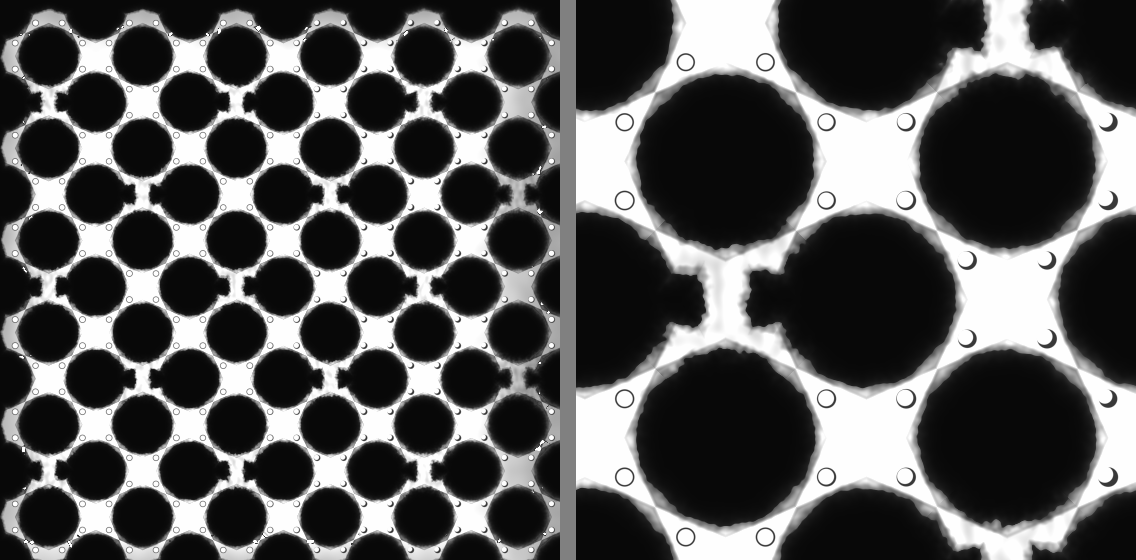
Left: the whole. Right: its middle third, enlarged.
Write a Shadertoy shader that draws this pattern.

```glsl
const vec2 FIRST_HOLE = vec2(0.0872, 0.0768);
const vec2 STEP = vec2(0.0838, 0.0823);   // half the spacing of holes in a row
const float LAST = 10.0;                  // index of the last row and column
const float HOLE_RADIUS = 0.63;
const float HOLE_FLAT = 0.605;
const float NECK_HALF = 0.155;
const float SLOT_HALF = 0.235;
const float PIN_OFFSET = 0.283;
const float PIN_RADIUS = 0.068;
const float PIN_LINE = 0.011;
const float WEAR = 0.022;
const float BLACK = 0.03;
const float WHITE = 0.995;

float hash(vec2 p) {
    return fract(sin(dot(p, vec2(127.1, 311.7))) * 43758.55);
}

vec2 gradient(vec2 cell) {
    float a = 6.2832 * hash(cell);
    return vec2(cos(a), sin(a));
}

float gradientNoise(vec2 p) {
    vec2 i = floor(p), f = fract(p);
    vec2 u = f * f * f * (f * (f * 6.0 - 15.0) + 10.0);
    vec2 k = vec2(0.0, 1.0);
    float low = mix(dot(gradient(i), f), dot(gradient(i + k.yx), f - k.yx), u.x);
    float high = mix(dot(gradient(i + k.xy), f - k.xy), dot(gradient(i + 1.0), f - 1.0), u.x);
    return mix(low, high, u.y);
}

// Nearest lattice site whose indices have an even sum
vec2 evenSite(vec2 q) {
    vec2 r = floor(0.5 * vec2(q.x + q.y, q.x - q.y) + 0.5);
    return vec2(r.x + r.y, r.x - r.y);
}

// Positive inside the scalloped outer boundary
float frameDistance(vec2 q) {
    vec2 fromCentre = abs(q - 0.5 * LAST);
    vec2 fromNode = abs(q - 2.0 * floor(0.5 * q + 0.5));
    vec2 inside = 0.5 * LAST + 1.03 - fromCentre - 0.3 * fromNode.yx;
    return min(inside.x, inside.y);
}

bool isNarrow(vec2 node) {
    return mod(node.y, 2.0) > 0.5 && abs(mod(node.x + node.y, 4.0) - 1.0) < 0.5
        && node.y > 0.0 && node.y < LAST;
}

float lighting(vec2 uv) {
    float border = min(min(uv.x + 0.02, (1.0 - uv.x) * 0.6), min(uv.y + 0.05, 1.0 - uv.y));
    return mix(0.66, 1.12, smoothstep(0.0, 0.13, border));
}

// Grey creases beside the white hourglass of each diagonal beam
float beamShade(vec2 d, vec2 q, float frame) {
    float along = abs(d.x - d.y) * 0.7071;
    float across = (1.0 - d.x - d.y) * 0.7071;
    float crease = across - 0.38 * along;
    float grain = gradientNoise(q * 9.0);
    float grey = 0.56 + 0.22 * grain + 1.6 * across;
    grey -= 0.2 * exp(-pow(crease / 0.018, 2.0));
    grey -= 0.12 * (1.0 - smoothstep(0.4, 1.2, frame));
    return mix(1.0, grey, smoothstep(-0.012, 0.025, crease));
}

// Small bright chips with dark outlines near the outer beams
float addChips(float shade, vec2 q, vec2 d, float frame, float aa) {
    float beam = 1.0 - smoothstep(0.22, 0.3, abs(d.x - d.y));
    float zone = beam * (1.0 - smoothstep(0.75, 0.95, frame));
    float chip = gradientNoise(q * 6.0 + 3.7) - 0.34;
    shade = mix(shade, 0.2, zone * smoothstep(-0.06, -0.01, chip));
    return mix(shade, WHITE, zone * smoothstep(0.0, aa * 3.0, chip));
}

// Four pins per node; the shadow slips sideways toward the right
float addPins(float shade, vec2 e, vec2 node, float x, float aa) {
    vec2 corner = sign(e);
    vec2 p = e - PIN_OFFSET * corner;
    float radius = PIN_RADIUS + 0.006 * (hash(node + corner * 0.3) - 0.5);
    float r = length(p) - radius;
    float slip = 0.034 * smoothstep(0.42, 0.7, x) * (1.0 - 0.7 * smoothstep(0.85, 0.95, x));
    float core = length(p - slip * vec2(-0.75, 0.6)) - radius + PIN_LINE;
    float disc = 1.0 - smoothstep(-aa, aa, r);
    float face = hash(node * 2.0 + corner) > 0.993 ? 0.45 : WHITE;
    float pin = mix(0.22, face, 1.0 - smoothstep(-aa, aa, core));
    return mix(shade, pin, disc);
}

void mainImage(out vec4 fragColor, in vec2 fragCoord) {
    vec2 uv = fragCoord / iResolution.xy;
    vec2 q = (uv - FIRST_HOLE) / STEP;
    float aa = 0.75 / (min(iResolution.x, iResolution.y) * STEP.y);

    vec2 d = abs(q - evenSite(q));
    vec2 node = evenSite(q - vec2(1.0, 0.0)) + vec2(1.0, 0.0);
    vec2 e = q - node;
    bool narrow = isNarrow(node);

    // Solid sheet: positive distance is material
    float frame = frameDistance(q);
    float solid = max(length(d) - HOLE_RADIUS, (d.x + d.y) * 0.7071 - HOLE_FLAT);
    float ragged = WEAR * (gradientNoise(q * 7.0) + 0.7 * gradientNoise(q * 19.0));
    if (narrow) {
        vec2 a = abs(e);
        float slot = max(a.y - SLOT_HALF + 0.16 * a.x, NECK_HALF + 0.8 * a.y * a.y - a.x);
        solid = min(solid, slot);
        ragged *= 2.0;
    }
    solid = min(solid, frame) + ragged;

    // Surface tone
    float shade = beamShade(d, q, frame);
    if (narrow) shade *= 0.9 + 0.25 * gradientNoise(e * vec2(9.0, 6.0) + node);
    shade *= lighting(uv) * (1.0 + 0.08 * gradientNoise(q * 2.5));
    shade *= mix(0.42, 1.0, smoothstep(-0.01, 0.065, solid));
    shade = min(shade, WHITE);
    shade = addChips(shade, q, d, frame, aa);
    if (!narrow) shade = addPins(shade, e, node, uv.x, aa);

    // Dim inner walls, stronger toward the right
    float wall = exp(min(solid, 0.0) * 22.0) * mix(0.1, 0.25, smoothstep(0.4, 1.0, uv.x));
    float tone = mix(BLACK + wall, shade, smoothstep(-aa, aa, solid));
    fragColor = vec4(vec3(clamp(tone, 0.0, 1.0)), 1.0);
}
```
